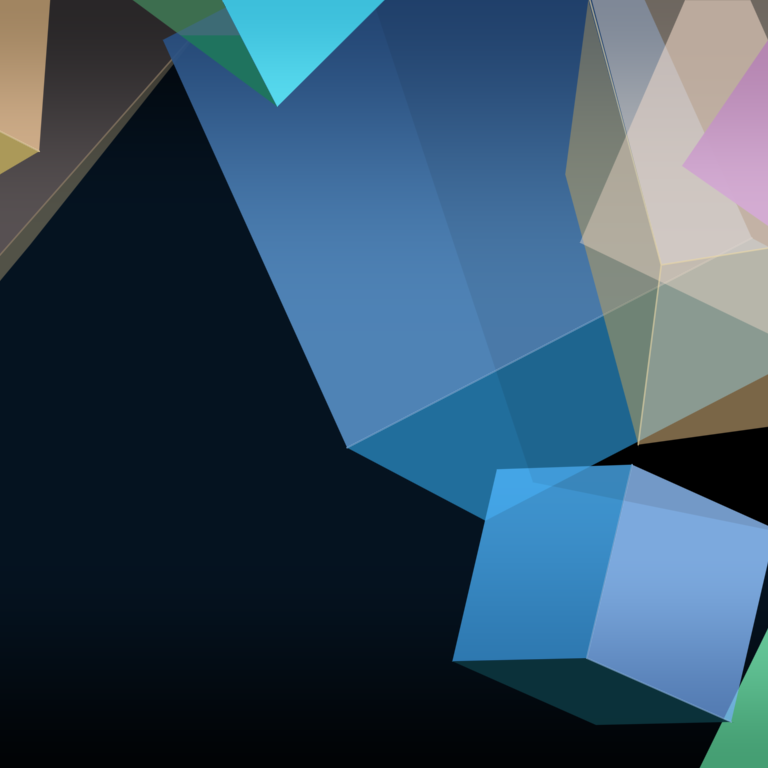
A three.js fragment shader for this background:

```glsl
// Overlapping translucent crystal blocks, blue and warm, on a near-black navy field.
varying vec2 vUv;

const float EDGE_SOFT = 0.0012;
const float LINE_WIDTH = 0.0009;
const float VOID_DIM = 0.94;
const vec3 NAVY = vec3(0.02, 0.073, 0.125);
const vec3 BLUE_TOP = vec3(0.14, 0.28, 0.47);
const vec3 BLUE_LOW = vec3(0.33, 0.545, 0.755);
const vec3 TEAL_BLUE = vec3(0.13, 0.43, 0.61);
const vec3 OLIVE = vec3(0.75, 0.63, 0.36);
const vec3 CREAM = vec3(0.90, 0.84, 0.78);
const vec3 AMBER = vec3(1.0, 0.83, 0.58);
const vec3 PINK = vec3(0.98, 0.88, 0.81);
const vec3 ORCHID_TOP = vec3(0.71, 0.52, 0.70);
const vec3 ORCHID_LOW = vec3(0.83, 0.67, 0.83);
const vec3 CUBE_LEFT_TOP = vec3(0.24, 0.56, 0.78);
const vec3 CUBE_LEFT_LOW = vec3(0.17, 0.45, 0.66);
const vec3 CUBE_RIGHT_TOP = vec3(0.48, 0.64, 0.83);
const vec3 CUBE_RIGHT_LOW = vec3(0.32, 0.47, 0.68);
const vec3 CUBE_BASE = vec3(0.045, 0.20, 0.235);
const vec3 MINT_TOP = vec3(0.39, 0.77, 0.59);
const vec3 MINT_LOW = vec3(0.27, 0.62, 0.45);
const vec3 PALE_BLUE = vec3(0.56, 0.73, 0.90);
const vec3 PALE_GOLD = vec3(0.93, 0.85, 0.65);

// Signed distance to the line a-b, negative on its left side
float side(vec2 p, vec2 a, vec2 b) {
  vec2 e = normalize(b - a);
  return dot(p - a, vec2(e.y, -e.x));
}

// Coverage of a convex face with counter-clockwise corners
float face(vec2 p, vec2 a, vec2 b, vec2 c, vec2 d) {
  float dist = max(max(side(p, a, b), side(p, b, c)), max(side(p, c, d), side(p, d, a)));
  return 1.0 - smoothstep(-EDGE_SOFT, EDGE_SOFT, dist);
}

// Coverage of a thin highlight along the segment a-b
float ridge(vec2 p, vec2 a, vec2 b) {
  vec2 e = b - a;
  float t = clamp(dot(p - a, e) / dot(e, e), 0.0, 1.0);
  return 1.0 - smoothstep(0.0, LINE_WIDTH + EDGE_SOFT, length(p - a - e * t));
}

void paint(inout vec3 col, vec3 tint, float amount) {
  col = mix(col, tint, amount);
}

void main() {
  vec2 p = vUv;

  // Navy field, fading at top and bottom, with a black region on the right
  float fade = smoothstep(-0.08, 0.28, p.y) * (1.0 - 0.65 * smoothstep(0.72, 1.0, p.y));
  float voidArea = face(p, vec2(0.469, 1.05), vec2(0.694, 0.372), vec2(1.1, 0.29), vec2(1.1, 1.05));
  vec3 col = NAVY * fade * (1.0 - voidArea);

  // Upper left smoky block
  float smoky = smoothstep(1.0, 0.70, p.y);
  paint(col, mix(vec3(0.22, 0.21, 0.18), vec3(0.32, 0.32, 0.28), smoky),
    face(p, vec2(-0.1, 0.514), vec2(0.039, 0.681), vec2(0.332, 1.05), vec2(-0.1, 1.05)));
  paint(col, mix(vec3(0.16, 0.15, 0.155), vec3(0.34, 0.315, 0.32), smoky),
    face(p, vec2(-0.1, 0.554), vec2(0.336, 1.05), vec2(-0.1, 1.05), vec2(-0.1, 0.8)));
  paint(col, vec3(0.60, 0.52, 0.42), 0.6 * ridge(p, vec2(0.0, 0.668), vec2(0.292, 1.0)));
  paint(col, vec3(0.67, 0.60, 0.35),
    face(p, vec2(-0.1, 0.88), vec2(-0.1, 0.714), vec2(0.051, 0.803), vec2(-0.02, 0.839)));
  paint(col, mix(vec3(0.80, 0.67, 0.53), vec3(0.63, 0.52, 0.38), smoothstep(0.80, 1.0, p.y)),
    face(p, vec2(-0.1, 0.88), vec2(0.051, 0.803), vec2(0.069, 1.05), vec2(-0.1, 1.05)));
  paint(col, PALE_GOLD, 0.6 * ridge(p, vec2(0.0, 0.829), vec2(0.051, 0.803)));

  // Large blue block
  float blueFace = face(p, vec2(0.212, 0.948), vec2(0.452, 0.417), vec2(0.979, 0.69), vec2(0.74, 1.221));
  vec3 blue = mix(BLUE_LOW, BLUE_TOP, pow(smoothstep(0.55, 1.04, p.y), 1.3));
  paint(col, blue * mix(1.0, VOID_DIM, voidArea), 0.93 * blueFace);
  paint(col, TEAL_BLUE * mix(1.0, VOID_DIM - 0.02, voidArea),
    face(p, vec2(0.452, 0.417), vec2(0.632, 0.322), vec2(1.159, 0.595), vec2(0.979, 0.69)));
  paint(col, PALE_BLUE, 0.55 * ridge(p, vec2(0.452, 0.417), vec2(0.979, 0.69)));

  // Green and cyan wedge at the top
  float wedge = face(p, vec2(0.105, 1.05), vec2(0.361, 0.861), vec2(0.263, 1.05), vec2(0.2, 1.05));
  float upper = smoothstep(0.954 - EDGE_SOFT, 0.954 + EDGE_SOFT, p.y);
  vec3 wedgeTint = mix(vec3(0.12, 0.45, 0.37), vec3(0.24, 0.42, 0.46), upper);
  paint(col, mix(vec3(0.24, 0.43, 0.31), wedgeTint, blueFace), wedge);
  paint(col, mix(vec3(0.34, 0.85, 0.93), vec3(0.24, 0.75, 0.86), smoothstep(0.86, 1.0, p.y)),
    face(p, vec2(0.263, 1.05), vec2(0.361, 0.861), vec2(0.551, 1.05), vec2(0.4, 1.05)));

  // Warm block on the right: side, front and underside
  float depth = smoothstep(1.0, 0.76, p.y);
  paint(col, OLIVE, mix(0.4, 0.5, depth)
    * face(p, vec2(0.766, 1.0), vec2(0.736, 0.773), vec2(0.831, 0.421), vec2(0.861, 0.655)));
  paint(col, CREAM, mix(0.48, 0.69, depth)
    * face(p, vec2(0.768, 1.01), vec2(0.861, 0.655), vec2(1.1, 0.692), vec2(1.1, 1.01)));
  paint(col, AMBER, 0.48
    * face(p, vec2(0.861, 0.655), vec2(0.831, 0.421), vec2(1.1, 0.458), vec2(1.1, 0.692)));

  // Pink sheet and orchid facet
  paint(col, PINK, mix(0.55, 0.4, depth)
    * face(p, vec2(0.892, 1.0), vec2(0.755, 0.684), vec2(1.215, 0.462), vec2(0.977, 1.0)));
  paint(col, mix(ORCHID_LOW, ORCHID_TOP, smoothstep(0.72, 0.95, p.y)), 0.96
    * face(p, vec2(1.05, 1.021), vec2(0.888, 0.784), vec2(1.05, 0.671), vec2(1.1, 0.85)));
  float goldRidge = max(ridge(p, vec2(0.768, 1.0), vec2(0.861, 0.655)),
    max(ridge(p, vec2(0.861, 0.655), vec2(0.831, 0.421)), ridge(p, vec2(0.861, 0.655), vec2(1.0, 0.677))));
  paint(col, PALE_GOLD, 0.6 * goldRidge);

  // Mint corner and lower cube
  paint(col, mix(MINT_LOW, MINT_TOP, smoothstep(0.0, 0.18, p.y)),
    face(p, vec2(1.05, 0.284), vec2(0.862, -0.1), vec2(1.1, -0.1), vec2(1.1, 0.284)));
  float cubeDim = mix(1.0, VOID_DIM, voidArea);
  float cubeLight = smoothstep(0.08, 0.38, p.y);
  paint(col, CUBE_BASE, 0.95
    * face(p, vec2(0.589, 0.139), vec2(0.776, 0.056), vec2(0.952, 0.06), vec2(0.764, 0.143)));
  float cubeLeft = face(p, vec2(0.647, 0.389), vec2(0.589, 0.139), vec2(0.764, 0.143), vec2(0.823, 0.395));
  vec3 leftTint = mix(CUBE_LEFT_LOW, CUBE_LEFT_TOP, cubeLight) * cubeDim;
  col = mix(col, leftTint + 0.2 * col, cubeLeft);
  float cubeRight = face(p, vec2(0.823, 0.395), vec2(0.764, 0.143), vec2(0.952, 0.06), vec2(1.01, 0.311));
  vec3 rightTint = mix(CUBE_RIGHT_LOW, CUBE_RIGHT_TOP, smoothstep(0.04, 0.28, p.y)) * cubeDim;
  col = mix(col, rightTint + 0.3 * col, cubeRight);
  float cubeRidge = max(ridge(p, vec2(0.823, 0.395), vec2(0.764, 0.143)),
    ridge(p, vec2(0.764, 0.143), vec2(0.952, 0.06)));
  paint(col, PALE_BLUE, 0.5 * cubeRidge);

  gl_FragColor = vec4(col, 1.0);
}
```
